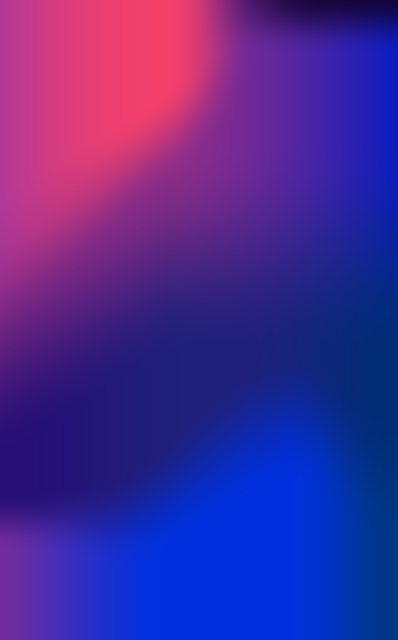
A WebGL 2 fragment shader for this background:

```glsl
#version 300 es
precision highp float;
// Soft mesh gradient: coral glow over violet, a wavy indigo band and a blue pool below.

uniform vec2 u_resolution;
out vec4 fragColor;

// Upper field
const vec3 ORCHID = vec3(0.69, 0.22, 0.60);
const vec3 CORAL  = vec3(0.95, 0.25, 0.42);
const vec3 VIOLET = vec3(0.58, 0.18, 0.53);
const vec3 COBALT = vec3(0.04, 0.11, 0.75);
const vec3 SHADOW = vec3(0.07, 0.00, 0.16);
// Middle band
const vec3 INDIGO   = vec3(0.15, 0.06, 0.46);
const vec3 NAVY     = vec3(0.12, 0.125, 0.48);
const vec3 DEEP_SEA = vec3(0.00, 0.17, 0.46);
// Lower pool
const vec3 PLUM  = vec3(0.51, 0.17, 0.58);
const vec3 AZURE = vec3(0.00, 0.19, 0.87);
const vec3 TEAL  = vec3(0.00, 0.22, 0.50);

const float CORAL_REACH = 0.42;  // x where the coral is purest
const float CORAL_RIGHT = 0.53;  // x of its right edge
const float CORAL_BASE  = 0.42;  // depth of its lower edge at the left side
const float CORAL_SLOPE = 0.50;
const float POOL_DEPTH  = 0.815; // depth of the pool edge at the left side
const float POOL_CREST  = 0.165; // rise of the wave
const float POOL_FALL   = 0.10;  // drop at the right side

// 0 before the edge, 1 after it, blurred over +-softness.
float softEdge(float value, float edge, float softness) {
    return smoothstep(edge - softness, edge + softness, value);
}

vec3 upperField(vec2 p) {
    float sideways = max(p.x - CORAL_REACH, 0.0) / (1.0 - CORAL_REACH);
    vec3 cool = mix(VIOLET, COBALT, pow(sideways, 1.3));

    float toOrchid = max(1.0 - p.x / CORAL_REACH, 0.0);
    vec3 warm = mix(CORAL, ORCHID, toOrchid * toOrchid);

    float lowerEdge = CORAL_BASE - CORAL_SLOPE * p.x;
    float lowerBlur = mix(0.13, 0.07, smoothstep(0.0, 0.4, p.x));
    float glow = (1.0 - softEdge(p.x, CORAL_RIGHT, 0.11))
               * (1.0 - softEdge(p.y, lowerEdge, lowerBlur));
    vec3 color = mix(cool, warm, glow);

    // Dark haze in the upper right corner
    float haze = smoothstep(0.48, 0.80, p.x) * (1.0 - smoothstep(-0.01, 0.085, p.y));
    return mix(color, SHADOW, 0.88 * haze);
}

vec3 bandField(float x) {
    vec3 color = mix(INDIGO, NAVY, smoothstep(0.0, 0.5, x));
    return mix(color, DEEP_SEA, smoothstep(0.6, 1.0, x));
}

vec3 poolField(float x) {
    vec3 color = mix(PLUM, AZURE, smoothstep(-0.10, 0.42, x));
    return mix(color, TEAL, smoothstep(0.72, 1.02, x));
}

void main() {
    // Canvas fractions, with y as depth below the top
    vec2 p = gl_FragCoord.xy / u_resolution;
    p.y = 1.0 - p.y;

    // The band fades in later towards the left
    float delay = 0.16 * max(1.0 - p.x / CORAL_REACH, 0.0);
    float band = smoothstep(0.22, 0.56, p.y - delay);
    vec3 color = mix(upperField(p), bandField(p.x), band);

    // The pool meets the band along a rising wave
    float poolEdge = POOL_DEPTH - POOL_CREST * smoothstep(0.25, 0.75, p.x)
                   + POOL_FALL * smoothstep(0.75, 1.0, p.x);
    float poolBlur = mix(0.045, 0.11, smoothstep(0.0, 0.65, p.x));
    color = mix(color, poolField(p.x), softEdge(p.y, poolEdge, poolBlur));

    fragColor = vec4(color, 1.0);
}
```
